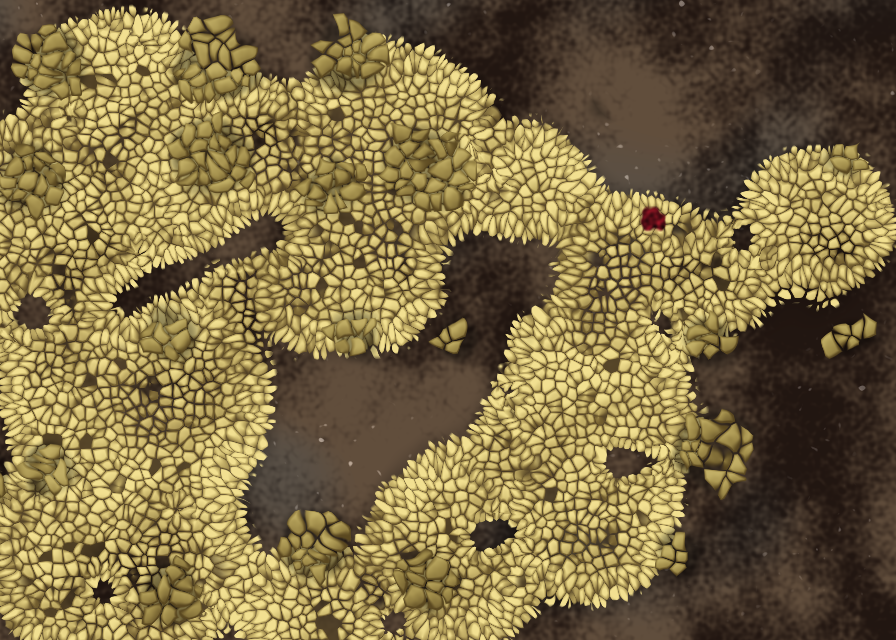
Reproduce this texture procedurally as a Shadertoy shader.

```glsl
vec2 hash2(vec2 p) {
    p = vec2(dot(p, vec2(127.1, 311.7)), dot(p, vec2(269.5, 183.3)));
    return fract(sin(p) * 43758.5);
}

float gradientNoise(vec2 p) {
    vec2 i = floor(p), f = p - i, u = f * f * (3.0 - 2.0 * f);
    vec2 e = vec2(0.0, 1.0);
    float a = dot(hash2(i) * 2.0 - 1.0, f);
    float b = dot(hash2(i + e.yx) * 2.0 - 1.0, f - e.yx);
    float c = dot(hash2(i + e.xy) * 2.0 - 1.0, f - e.xy);
    float d = dot(hash2(i + e.yy) * 2.0 - 1.0, f - e.yy);
    return mix(mix(a, b, u.x), mix(c, d, u.x), u.y);
}

float fbm(vec2 p) {
    float sum = 0.0, amp = 0.6;
    for (int i = 0; i < 5; i++) {
        sum += amp * gradientNoise(p);
        p = mat2(1.6, 1.2, -1.2, 1.6) * p + 7.3;
        amp *= 0.62;
    }
    return sum;
}

// Signed field of the crust: merged round growths with a fissure and bare holes
float thallus(vec2 p) {
    const vec3 growths[15] = vec3[15](
        vec3(0.19, 0.83, 0.14), vec3(0.08, 0.63, 0.19), vec3(0.21, 0.40, 0.20),
        vec3(0.19, 0.15, 0.20), vec3(0.37, 0.73, 0.14), vec3(0.61, 0.76, 0.165),
        vec3(0.55, 0.58, 0.14), vec3(0.83, 0.72, 0.085), vec3(0.99, 0.54, 0.13),
        vec3(0.93, 0.36, 0.16), vec3(0.91, 0.20, 0.14), vec3(0.71, 0.14, 0.14),
        vec3(0.50, 0.02, 0.11), vec3(1.14, 0.57, 0.08), vec3(1.28, 0.65, 0.115));
    float sum = 0.0;
    for (int i = 0; i < 15; i++)
        sum += exp(-50.0 * (length(p - growths[i].xy) - growths[i].z));
    float d = -log(sum) / 50.0 - 0.008;
    vec2 q = p - vec2(0.2, 0.53), axis = vec2(0.21, 0.11);
    float fissure = length(q - axis * clamp(dot(q, axis) / dot(axis, axis), 0.0, 1.0));
    d = max(d, 0.026 - fissure);
    d = max(d, 0.35 * (gradientNoise(p * 9.0 + 3.0) - 0.4));
    return d + 0.045 * gradientNoise(p * 8.0) + 0.014 * gradientNoise(p * 20.0);
}

// Scattered raised clumps, kept on or near the crust
float clumps(vec2 p, float body) {
    vec2 g = p * 5.0, id = floor(g);
    float d = 1.0;
    for (int y = -1; y <= 1; y++)
    for (int x = -1; x <= 1; x++) {
        vec2 cell = id + vec2(x, y), r = hash2(cell + 31.0);
        vec2 centre = cell + 0.2 + 0.6 * hash2(cell);
        if (r.x > 0.55) d = min(d, length(g - centre) - mix(0.1, 0.36, r.y));
    }
    return max(d / 5.0 + 0.025 * gradientNoise(p * 20.0), body - 0.07);
}

// Voronoi gap with rounded corners, stretched along the growth direction
float cells(vec2 p, vec2 growth, float stretch, out vec2 seed) {
    float near = 9.0, next = 9.0;
    vec2 id = floor(p), side = vec2(-growth.y, growth.x);
    vec2 metric = mix(vec2(1.0), vec2(0.36, 0.82), stretch);
    for (int y = -2; y <= 2; y++)
    for (int x = -2; x <= 2; x++) {
        vec2 cell = id + vec2(x, y), s = cell + hash2(cell);
        float d = length(vec2(dot(s - p, growth), dot(s - p, side)) * metric);
        if (d < near) { next = near; near = d; seed = s; }
        else next = min(next, d);
    }
    return next - 1.12 * near;
}

// Domed areole lit from above left
vec3 areole(float gap, vec2 offset, float tone) {
    float lit = 0.1 + 0.75 * smoothstep(-0.12, 0.4, gap);
    lit += 0.3 * dot(offset, vec2(-0.4, 0.9)) + tone;
    vec3 color = mix(vec3(0.44, 0.36, 0.18), vec3(0.79, 0.71, 0.42), smoothstep(0.0, 0.75, lit));
    return mix(color, vec3(0.95, 0.88, 0.57), smoothstep(0.6, 1.05, lit));
}

vec3 rock(vec2 p) {
    float tone = 0.5 + 1.5 * fbm(p * 4.5) + 0.4 * gradientNoise(p * 110.0);
    tone -= 0.3 * smoothstep(0.9, 1.3, p.x) - 0.06;
    vec3 color = mix(vec3(0.13, 0.085, 0.065), vec3(0.38, 0.305, 0.235), smoothstep(0.0, 0.9, tone));
    float grey = smoothstep(0.05, 0.35, gradientNoise(p * 3.5 + 4.0));
    color = mix(color, vec3(dot(color, vec3(0.35))) * vec3(0.98, 1.0, 0.98), grey * 0.5);
    float fleck = smoothstep(0.35, 0.55, gradientNoise(p * 85.0 + 9.0));
    return color + 0.35 * fleck * smoothstep(-0.1, 0.4, gradientNoise(p * 5.0));
}

void mainImage(out vec4 fragColor, in vec2 fragCoord) {
    vec2 p = fragCoord / iResolution.y, e = vec2(0.015, 0.0), seed;
    float soft = max(0.14, 95.0 / iResolution.y);
    float body = thallus(p);
    float patches = gradientNoise(p * 6.0 + 2.0);
    float grain = 0.1 * gradientNoise(p * 100.0) + 0.3 * gradientNoise(p * 13.0) + 0.35 * patches;
    vec2 slope = (vec2(thallus(p + e.xy), thallus(p + e.yx)) - body) / e.x;
    vec2 growth = normalize(slope + 1e-5);
    float rim = smoothstep(-0.065, -0.035, body) * smoothstep(0.3, 0.8, length(slope));

    // Stone, shaded beside the crust, with an olive bed under it
    vec3 color = rock(p) * mix(0.7, 1.0, smoothstep(-0.02, 0.03, body));
    float bed = smoothstep(0.0, -0.01, body) * smoothstep(-0.45, 0.15, patches + 0.6 * rim);
    color = mix(color, vec3(0.36, 0.29, 0.16), 0.8 * bed);

    // Crust: small areoles inside, long rounded lobes at the rim
    vec2 q = p * 60.0 + 0.6 * vec2(gradientNoise(p * 25.0), gradientNoise(p * 25.0 + 5.0));
    float gap = cells(q, growth, rim, seed);
    gap -= (1.0 - rim) * 0.25 * max(0.0, -patches + 0.6 * gradientNoise(p * 16.0));
    vec2 tint = hash2(seed + 3.0);
    float kept = step(gradientNoise(seed * 0.4), 0.45) * step(0.03, tint.x);
    float edge = body + 0.004 - 0.014 * smoothstep(-0.1, 0.35, gap);
    float cover = mix(kept, 1.0, rim) * smoothstep(-0.1, soft - 0.1, gap);
    cover *= smoothstep(0.003, -0.003, edge);
    float tone = grain + 0.25 * (tint.y - 0.5) + 0.2 * rim - 0.04;
    color = mix(color, areole(gap, q - seed, tone), cover);

    // Dark olive clumps of larger curled lobes
    float mound = clumps(p, body);
    color *= mix(0.6, 1.0, smoothstep(-0.012, 0.012, mound));
    q = p * 40.0 + 0.9 * vec2(gradientNoise(p * 24.0), gradientNoise(p * 24.0 + 8.0));
    gap = cells(q, vec2(1.0, 0.0), 0.0, seed);
    vec2 home = seed / 40.0;
    cover = step(clumps(home, thallus(home)), 0.0) * smoothstep(-0.06, soft - 0.06, gap);
    vec3 olive = areole(gap, 1.8 * (q - seed), grain - 0.12) * vec3(0.8, 0.78, 0.7);
    color = mix(color, olive, cover);

    // Small crimson growth
    float crimson = length(p - vec2(1.02, 0.657)) - 0.018 + 0.012 * gradientNoise(p * 70.0);
    vec3 red = vec3(0.4, 0.06, 0.1) * (0.9 + 1.2 * gradientNoise(p * 120.0));
    color = mix(color, red, smoothstep(0.003, -0.003, crimson));

    fragColor = vec4(clamp(color, 0.0, 1.0), 1.0);
}
```
